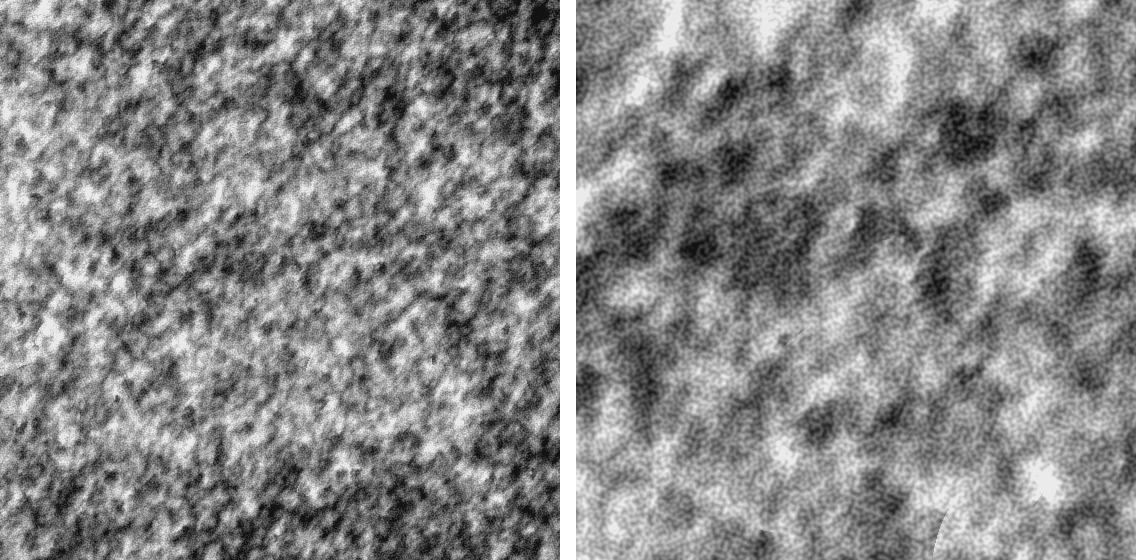
Left, the full canvas; right, a detail of the centre.
Reproduce this texture procedurally as a WebGL 1 fragment shader.

```glsl
precision highp float;
uniform vec2 u_resolution;

const float TAU = 6.2831853;
const float LEAN = 0.98;            // direction of the features, radians
const float STRETCH = 1.45;         // elongation along that direction
const float BASE_TONE = 0.555;
const float MOTTLE_SCALE = 13.0;
const float MOTTLE_GAIN = 0.37;
const float CLUMP_SCALE = 32.0;
const float CLUMP_GAIN = 0.46;
const float FLECK_SCALE = 63.0;
const float FLECK_GAIN = 0.34;
const float FIBRE_SCALE = 118.0;
const float FIBRE_GAIN = 0.17;
const float GRAIN_SCALE = 340.0;
const float GRAIN_GAIN = 0.27;
const float SPOT_SCALE = 29.0;
const float SPOT_SHARE = 0.36;
const float SPOT_DEPTH = 0.62;
const float BLACK_LEVEL = 0.07;
const float WHITE_LEVEL = 0.92;

float hash(vec2 p) {
  return fract(sin(dot(p, vec2(127.1, 311.7))) * 43758.5453);
}

mat2 rotation(float angle) {
  float c = cos(angle), s = sin(angle);
  return mat2(c, -s, s, c);
}

float slope(vec2 cell, vec2 offset) {
  float angle = TAU * hash(cell);
  return dot(vec2(cos(angle), sin(angle)), offset);
}

// Gradient noise, centred on zero
float noise(vec2 p) {
  vec2 i = floor(p), f = fract(p);
  vec2 w = f * f * f * (f * (f * 6.0 - 15.0) + 10.0);
  vec2 e = vec2(1.0, 0.0);
  float low = mix(slope(i, f), slope(i + e, f - e), w.x);
  float high = mix(slope(i + e.yx, f - e.yx), slope(i + 1.0, f - 1.0), w.x);
  return mix(low, high, w.y);
}

// Soft dark blobs, one candidate per cell
float spots(vec2 p, float share) {
  vec2 cell = floor(p);
  float cover = 0.0;
  for (int y = -1; y <= 1; y++) {
    for (int x = -1; x <= 1; x++) {
      vec2 id = cell + vec2(float(x), float(y));
      vec2 centre = id + 0.15 + 0.7 * vec2(hash(id + 17.3), hash(id + 51.9));
      float radius = mix(0.32, 0.68, hash(id + 83.1));
      float strength = mix(0.4, 1.0, hash(id + 29.7));
      float present = step(hash(id + 7.7), share);
      float blob = 1.0 - smoothstep(0.15, 1.0, length(p - centre) / radius);
      cover = max(cover, present * strength * blob);
    }
  }
  return cover;
}

// Slow change of light: pale left middle, dark foot, greyer right
float lighting(vec2 uv) {
  float foot = 1.0 - smoothstep(0.0, 0.32, uv.y);
  float crown = smoothstep(0.65, 1.0, uv.y);
  return 0.13 * (0.5 - uv.x) * (1.0 - foot) - 0.13 * foot - 0.05 * crown
       + 0.16 * noise(uv * 3.1 + 4.6);
}

void main() {
  vec2 uv = gl_FragCoord.xy / min(u_resolution.x, u_resolution.y);
  vec2 p = rotation(LEAN) * uv;
  p *= vec2(1.0 / STRETCH, 1.0) * sqrt(STRETCH);

  // Layered mottling, each layer turned to hide its lattice
  float mottle = noise(p * MOTTLE_SCALE + 11.0);
  float clump = noise(rotation(0.25) * p * CLUMP_SCALE + 37.0);
  float fleck = noise(rotation(-0.3) * p * FLECK_SCALE + 71.0);
  float fibre = noise(rotation(0.6) * p * FIBRE_SCALE + 23.0);
  float texture = MOTTLE_GAIN * mottle + CLUMP_GAIN * clump
                + FLECK_GAIN * fleck + FIBRE_GAIN * fibre;

  // Spots gather in the darker regions and have ragged rims
  float light = lighting(uv);
  vec2 ragged = p * SPOT_SCALE + 0.35 * vec2(fleck, fibre);
  float share = SPOT_SHARE - 0.9 * light - 0.3 * mottle;
  float dark = spots(ragged, share);

  float contrast = 1.0 - 0.8 * light;
  float tone = BASE_TONE + light + contrast * texture;
  tone *= 1.0 - SPOT_DEPTH * dark;

  // Fine film grain
  tone += GRAIN_GAIN * noise(rotation(0.4) * uv * GRAIN_SCALE + 5.0);
  gl_FragColor = vec4(vec3(clamp(tone, BLACK_LEVEL, WHITE_LEVEL)), 1.0);
}
```
